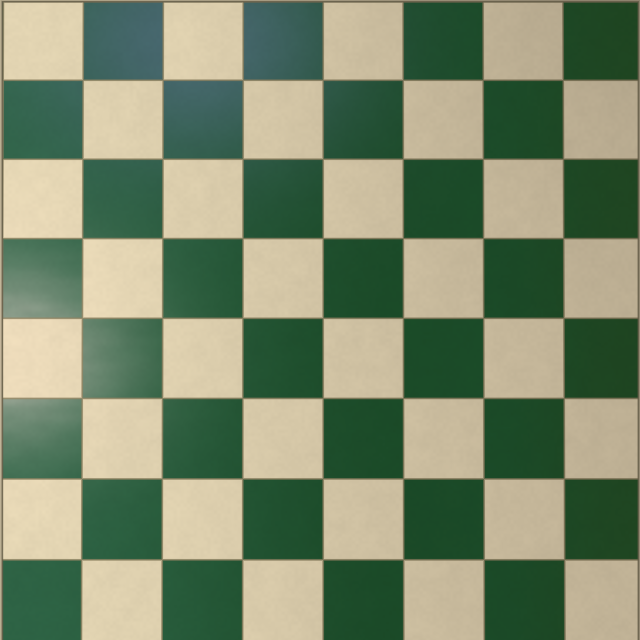
Reproduce this pattern procedurally as a Shadertoy shader.

```glsl
// An eight by eight checkerboard of cream and green squares with thin joints.
// Triangle waves give signed distances to the joints; soft Gaussian pools of
// reflected light, a side-to-side falloff and fine noise vary the squares.

const float PITCH = 0.1254;       // side of one square
const float JOINT = 0.0013;       // half width of a joint

float hash(vec2 p) {
    p = fract(p * vec2(0.1031, 0.1137));
    p += dot(p, p.yx + 33.33);
    return fract((p.x + p.y) * p.x * 91.7);
}

float noise(vec2 p) {
    vec2 i = floor(p), f = fract(p);
    f = f * f * (3.0 - 2.0 * f);
    return mix(mix(hash(i), hash(i + vec2(1, 0)), f.x),
               mix(hash(i + vec2(0, 1)), hash(i + vec2(1, 1)), f.x), f.y);
}

// Soft elliptical pool of light
float pool(vec2 p, vec2 center, vec2 radius) {
    vec2 q = (p - center) / radius;
    return exp(-dot(q, q));
}

// Board coordinates, one unit per square, with a slight keystone
vec2 boardCoords(vec2 p) {
    float column = 4.0 + (p.x - 0.505) / (PITCH * (0.996 + 0.008 * p.y));
    float drop = p.y - 0.0026;
    return vec2(column, drop / (0.1225 + 0.0024 * drop));
}

// Signed distance to the nearest joint, alternating from square to square
vec2 jointDistance(vec2 g) {
    return (abs(mod(g - 0.5, 2.0) - 1.0) - 0.5) * PITCH;
}

float stroke(float d, float halfWidth, float soft) {
    return 1.0 - smoothstep(halfWidth - soft, halfWidth + soft, abs(d));
}

vec3 creamColor(vec2 p) {
    vec3 c = mix(vec3(0.89, 0.835, 0.70), vec3(0.75, 0.695, 0.585),
                 smoothstep(0.0, 1.05, p.x));
    c *= 1.0 - 0.06 * pool(p, vec2(1.0, 0.0), vec2(0.35));
    return c + vec3(0.05, 0.035, 0.04) * pool(p, vec2(0.0, 0.54), vec2(0.17, 0.22));
}

vec3 greenColor(vec2 p) {
    vec3 c = mix(vec3(0.18, 0.39, 0.27), vec3(0.105, 0.29, 0.155),
                 smoothstep(0.0, 0.65, p.x));
    c = mix(c, vec3(0.12, 0.27, 0.13), smoothstep(0.75, 1.0, p.x));
    // Cool reflection near the top, pale glare at the left
    float cool = pool(p, vec2(0.3, 0.06), vec2(0.25, 0.19));
    c = mix(c, vec3(0.29, 0.41, 0.45), 0.95 * cool);
    float glare = pool(p, vec2(-0.01, 0.555), vec2(0.20, 0.145));
    float streaks = 0.9 + 0.2 * noise(p * vec2(18.0, 75.0));
    return mix(c, vec3(0.64, 0.67, 0.61), clamp(glare * streaks, 0.0, 1.0));
}

void mainImage(out vec4 fragColor, in vec2 fragCoord) {
    vec2 p = fragCoord / iResolution.xy;
    p.y = 1.0 - p.y;              // measured down from the top
    float soft = max(0.0011, 0.7 / min(iResolution.x, iResolution.y));

    // Squares
    vec2 g = boardCoords(p);
    vec2 d = jointDistance(g);
    vec2 side = smoothstep(-soft, soft, d) * 2.0 - 1.0;
    float checker = 0.5 + 0.5 * side.x * side.y;
    vec3 cream = creamColor(p);
    vec3 color = mix(greenColor(p), cream, checker);

    // Small shifts between squares and a fine surface mottle
    float shade = 0.02 * (hash(floor(g) + 7.0) - 0.5);
    shade += 0.022 * (noise(p * 45.0) - 0.5) + 0.02 * (noise(p * 190.0) - 0.5);
    color *= 1.0 + shade;

    // Joints
    float joint = stroke(min(abs(d.x), abs(d.y)), JOINT, soft);
    color = mix(color, cream * vec3(0.61, 0.60, 0.53), 0.8 * joint);

    // Outer rim
    float rim = min(min(p.x - 0.0037, 0.9975 - p.x), p.y - 0.0026);
    color = mix(color, cream * 0.82, 1.0 - smoothstep(-soft, soft, rim));
    color = mix(color, vec3(0.38, 0.35, 0.27), 0.8 * stroke(rim, JOINT, soft));

    fragColor = vec4(color, 1.0);
}
```
